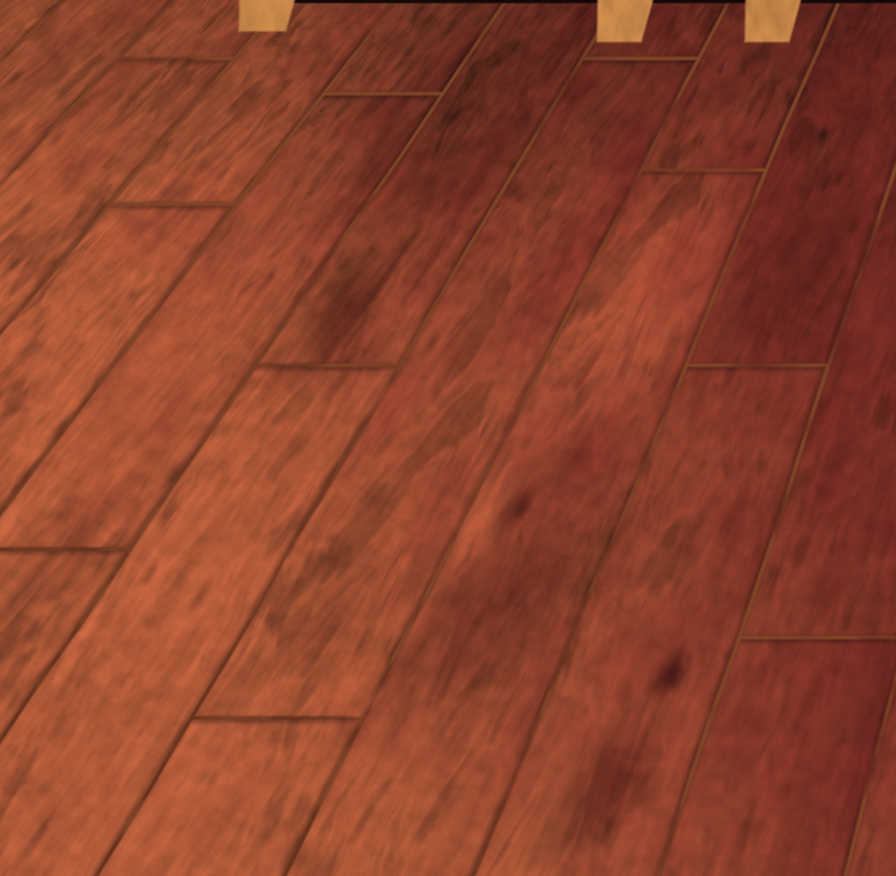
Write a Shadertoy shader that draws this texture.

```glsl
// Worn red-brown plank floor receding in perspective, with three pale furniture feet at the far edge.

float hash(vec2 p) {
    return fract(sin(dot(p, vec2(127.1, 311.7))) * 43758.5);
}

float noise(vec2 p) {
    vec2 i = floor(p), f = fract(p);
    f = f * f * (3.0 - 2.0 * f);
    return mix(mix(hash(i), hash(i + vec2(1, 0)), f.x),
               mix(hash(i + vec2(0, 1)), hash(i + vec2(1, 1)), f.x), f.y);
}

float fbm(vec2 p) {
    float sum = 0.0, amp = 0.5;
    for (int i = 0; i < 4; i++) {
        sum += amp * noise(p);
        p = p * 2.03 + 17.3;
        amp *= 0.5;
    }
    return sum / 0.9375;
}

// End joint depth of each plank row, left to right
const float jointDepth[9] = float[9](0.70, 0.885, 0.797, 0.862, 0.718, 0.885, 0.816, 0.718, 0.615);

// Stains: centre, radius, darkness (negative is a worn, lighter patch)
const vec4 stains[11] = vec4[11](
    vec4(0.38, 0.355, 0.035, 0.32), vec4(0.58, 0.565, 0.015, 0.38),
    vec4(0.75, 0.75, 0.015, 0.40), vec4(0.67, 0.89, 0.04, 0.28),
    vec4(0.885, 0.30, 0.06, 0.20), vec4(0.56, 0.68, 0.08, 0.22),
    vec4(0.50, 0.16, 0.11, 0.22), vec4(0.04, 0.67, 0.055, 0.20),
    vec4(0.735, 0.32, 0.09, -0.20), vec4(0.55, 0.57, 0.035, -0.18),
    vec4(0.36, 0.68, 0.05, 0.12));

void mainImage(out vec4 fragColor, in vec2 fragCoord) {
    // Canvas widths, y measured down from the far edge
    vec2 p = vec2(fragCoord.x, iResolution.y - fragCoord.y) / iResolution.x;
    p.y *= 0.977 * iResolution.x / iResolution.y;
    float px = 1.0 / iResolution.x;

    // Perspective: across counts planks, depth runs along them
    float fromHorizon = p.y + 1.406;
    float plankWidth = 0.088 * fromHorizon;
    float across = (p.x - 0.9365 + 0.42 * p.y) / plankWidth;
    across += 0.03 * (noise(p * 7.0) - 0.5);
    float depth = 1.302 / fromHorizon;
    float row = floor(across);

    // Planks 0.295 deep; one row is cut shorter
    float plankLength = row == -4.0 ? 0.217 : 0.295;
    float along = (depth - jointDepth[clamp(int(row) + 7, 0, 8)]) / plankLength;
    float piece = floor(along);
    float seamOffset = (across - round(across)) * plankWidth * 0.9;
    float jointOffset = (along - round(along)) * plankLength * fromHorizon * fromHorizon / 1.302;

    // Wood coordinates in plank widths, shifted per piece
    float seed = hash(vec2(row, piece));
    vec2 wood = vec2(across, depth * 18.6) + seed * vec2(37.0, 91.0);
    float warp = fbm(wood * vec2(2.2, 0.9));
    float streaks = fbm(wood * vec2(10.0, 2.4) + 3.0 * warp);
    float fibres = fbm(wood * vec2(26.0, 6.0) + 5.0 * warp);
    float mottle = fbm(p * vec2(60.0, 75.0));
    float blotch = fbm(wood * vec2(2.4, 1.3) + 31.0);
    float rings = sin(60.0 * fbm(wood * vec2(1.6, 0.5)) + 4.0 * warp);

    // Stains stretched along the grain with ragged rims
    float stain = 0.0;
    for (int i = 0; i < 11; i++) {
        vec2 d = p - stains[i].xy + 0.012 * (vec2(mottle, streaks) - 0.5);
        d = vec2(d.x + 0.5 * d.y, 0.65 * d.y) / stains[i].z;
        stain += stains[i].w * exp(-dot(d, d) * (0.3 + 1.6 * streaks));
    }

    // Warm light from the left falling off to deep red
    float warmth = 1.22 - 1.15 * p.x + 0.45 * (p.y - 0.5);
    warmth += 0.15 * (seed - 0.5) + 0.7 * (blotch - 0.5) - 1.1 * stain;
    vec3 color = mix(vec3(0.43, 0.155, 0.13), vec3(0.67, 0.34, 0.215), clamp(warmth, 0.0, 1.0));

    // Grain, dark figure and the dim far end
    float shade = 1.04 + 0.26 * (streaks - 0.5) + 0.20 * (fibres - 0.5) + 0.20 * (mottle - 0.5);
    shade += 0.035 * rings * smoothstep(0.35, 0.6, warp);
    shade -= 0.25 * smoothstep(0.54, 0.70, blotch * 0.5 + streaks * 0.5);
    shade -= 0.16 * smoothstep(0.3, 0.0, p.y) + 0.75 * stain;

    // Small hashed knots, each in a lighter halo
    vec2 cell = floor(wood * vec2(2.0, 0.8));
    vec2 knot = fract(wood * vec2(2.0, 0.8)) - 0.3 - 0.4 * vec2(hash(cell), hash(cell + 5.0));
    float knotDist = dot(knot, knot) * (0.6 + streaks);
    float knotted = step(0.8, hash(cell + 9.0));
    shade += knotted * (0.14 * exp(-knotDist * 40.0) - 0.34 * exp(-knotDist * 130.0));
    color *= shade;

    // Seams and end joints: a shadow on the near side, then a thin worn line
    float wear = fbm(p * 14.0 + 4.0);
    float gap = min(abs(seamOffset), abs(jointOffset));
    float shadow = min(abs(seamOffset + 0.002), abs(jointOffset + 0.002));
    color *= 1.0 - (0.12 + 0.25 * wear) * exp(-shadow * shadow / 0.00002);
    float paleness = smoothstep(0.3, 0.7, wear + 0.35 * (p.x - p.y) + 0.08);
    vec3 gapColor = mix(vec3(0.36, 0.17, 0.10), vec3(0.50, 0.27, 0.155), paleness);
    float line = 1.0 - smoothstep(0.0004, 0.0026 + px, gap);
    color = mix(color, gapColor, line * smoothstep(0.1, 0.65, wear));

    // Dark far edge
    float edge = 1.0 - smoothstep(0.003 - px, 0.004 + px, p.y);
    color = mix(color, vec3(0.07, 0.03, 0.03), edge * smoothstep(0.31, 0.33, p.x));

    // Pale slanted feet
    for (int i = 0; i < 3; i++) {
        float fi = float(i);
        float center = 0.298 + 0.40 * min(fi, 1.0) + 0.165 * max(fi - 1.0, 0.0);
        float bottom = 0.034 + 0.012 * min(fi, 1.0);
        vec2 d = vec2(abs(p.x - center + 0.15 * p.y) - 0.030 + 0.13 * p.y, p.y - bottom);
        float foot = 1.0 - smoothstep(-px, 0.002 + px, max(d.x, d.y));
        vec3 footColor = vec3(0.77, 0.52, 0.28) * (0.88 + 0.24 * fbm(p * vec2(90.0, 40.0)));
        color = mix(color, footColor, foot);
    }

    fragColor = vec4(color, 1.0);
}
```
